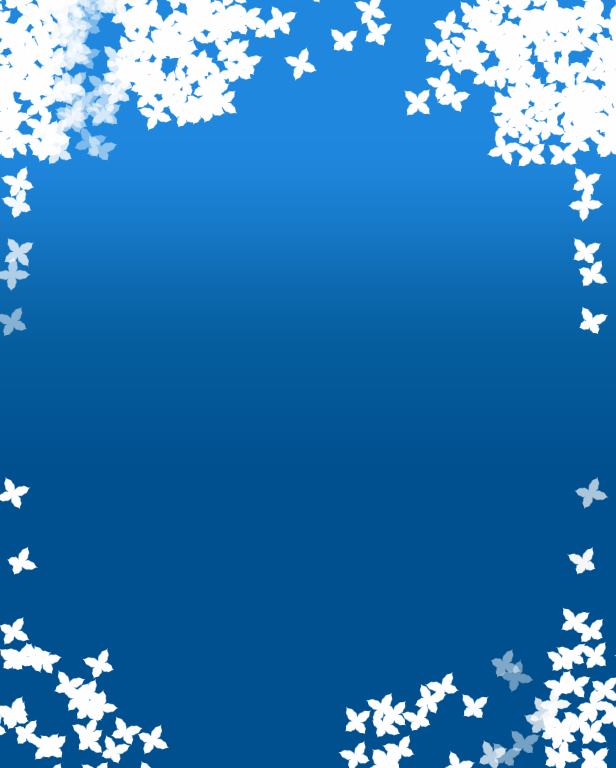
Reproduce this background procedurally as a WebGL 2 fragment shader.

```glsl
#version 300 es
precision highp float;

uniform vec2 u_resolution;
out vec4 outColor;

// Colours
const vec3 SKY_TOP = vec3(0.12, 0.53, 0.87);
const vec3 SKY_MID = vec3(0.02, 0.36, 0.61);
const vec3 SKY_DEEP = vec3(0.0, 0.31, 0.56);
const vec3 BIRD_WHITE = vec3(0.995);

// Layout, in units of the canvas height
const float BIRD_SIZE = 0.023;
const float CELL = 0.045;
const int LAYERS = 6;
const float MIRROR_WIDTH = 0.786;
const float FADE_X = 0.115;
const float FADE_WIDTH = 0.06;
const float FADE_ALPHA = 0.42;

// Flocks: centre and radii, then how crowded each is
const int FLOCKS = 9;
const vec4 FLOCK[FLOCKS] = vec4[](
    vec4(0.04, 0.95, 0.145, 0.17), vec4(0.235, 0.96, 0.10, 0.12),
    vec4(0.42, 0.97, 0.09, 0.08), vec4(0.55, 0.955, 0.10, 0.10),
    vec4(0.76, 0.94, 0.155, 0.165), vec4(0.02, 0.04, 0.125, 0.13),
    vec4(0.21, 0.015, 0.13, 0.06), vec4(0.55, 0.03, 0.095, 0.09),
    vec4(0.78, 0.04, 0.14, 0.15));
const float CROWD[FLOCKS] = float[](
    0.9, 0.9, 0.11, 0.22, 0.85, 0.25, 0.13, 0.32, 0.42);

vec3 hash3(vec3 p) {
    p = fract(p * vec3(0.1031, 0.1030, 0.0973));
    p += dot(p, p.yxz + 33.33);
    return fract((p.xxy + p.yxx) * p.zyx);
}

float flockDensity(vec2 p) {
    float density = 0.0;
    for (int i = 0; i < FLOCKS; i++) {
        float d = length((p - FLOCK[i].xy) / FLOCK[i].zw);
        density = max(density, CROWD[i] * (1.0 - smoothstep(0.75, 1.1, d)));
    }
    return density;
}

// Translucent birds lie at upper left and lower right
float birdAlpha(vec2 p) {
    bool left = p.x < 0.5 * MIRROR_WIDTH;
    if (left != (p.y > 0.5)) return 1.0;
    float x = left ? p.x : MIRROR_WIDTH - p.x;
    float inner = smoothstep(0.0, FADE_WIDTH, abs(x - FADE_X));
    float outer = smoothstep(0.06, 0.27, abs(p.y - 0.5));
    return mix(FADE_ALPHA, 1.0, inner) * mix(0.5, 1.0, outer);
}

// Four pointed lobes: two wings, a head and a tail
float birdCoverage(vec2 offset, vec3 seed) {
    float turn = 0.9 * (seed.x - 0.5) + (seed.y > 0.75 ? 1.2 : 0.0);
    float c = cos(turn), s = sin(turn);
    vec2 q = mat2(c, s, -s, c) * offset / BIRD_SIZE;
    float reach = q.y < 0.0 ? mix(0.68, 0.95, seed.z) : 1.0;
    float spread = mix(0.6, 0.9, seed.y);
    q = abs(q);
    vec2 axis = vec2(cos(spread), sin(spread));
    float along = dot(q, axis) / reach;
    float across = abs(q.x * axis.y - q.y * axis.x);
    float halfWidth = (1.0 - along) * (0.09 + 0.85 * along)
        + 0.025 * sin(along * 19.0) * along;
    float d = (across - halfWidth) * BIRD_SIZE * 0.8;
    float aa = 0.8 / u_resolution.y;
    return 1.0 - smoothstep(-aa, aa, d);
}

vec3 background(float y) {
    vec3 col = mix(SKY_TOP, SKY_MID, smoothstep(0.17, 0.49, 1.0 - y));
    return mix(col, SKY_DEEP, smoothstep(0.44, 0.64, 1.0 - y));
}

void main() {
    vec2 p = gl_FragCoord.xy / u_resolution.y;
    vec3 col = background(p.y);

    // Crowded flocks on jittered grids
    for (int layer = 0; layer < LAYERS; layer++) {
        for (int k = 0; k < 9; k++) {
            vec2 cell = floor(p / CELL) + vec2(k % 3 - 1, k / 3 - 1);
            vec3 place = hash3(vec3(cell + 7.0, float(layer) * 13.0 + 3.0));
            vec2 center = (cell + place.xy) * CELL;
            if (distance(p, center) > BIRD_SIZE * 1.1) continue;
            if (place.z > flockDensity(center)) continue;
            vec3 seed = hash3(vec3(cell + 61.0, float(layer) * 5.0 + 29.0));
            float cover = birdCoverage(p - center, seed);
            col = mix(col, BIRD_WHITE, cover * birdAlpha(center));
        }
    }

    // Lone birds down both sides: five above, three below, two inside
    for (int i = 0; i < 20; i++) {
        int n = i / 2;
        float f = float(n);
        vec2 center = vec2(n < 3 ? 0.024 : 0.016,
            0.762 - 0.091 * float(n / 2) - 0.029 * float(n % 2));
        if (n > 4) center = vec2(n == 6 ? 0.026 : 0.017, 0.357 - 0.09 * (f - 5.0));
        if (n > 7) center = vec2(0.13, n == 8 ? 0.805 : 0.134);
        if (i % 2 == 1) center.x = MIRROR_WIDTH - center.x;
        if (distance(p, center) > BIRD_SIZE * 1.1) continue;
        vec3 seed = hash3(vec3(f + 2.0, float(i % 2) + 11.0, 17.0));
        float cover = birdCoverage(p - center, seed);
        col = mix(col, BIRD_WHITE, cover * birdAlpha(center));
    }

    outColor = vec4(col, 1.0);
}
```
